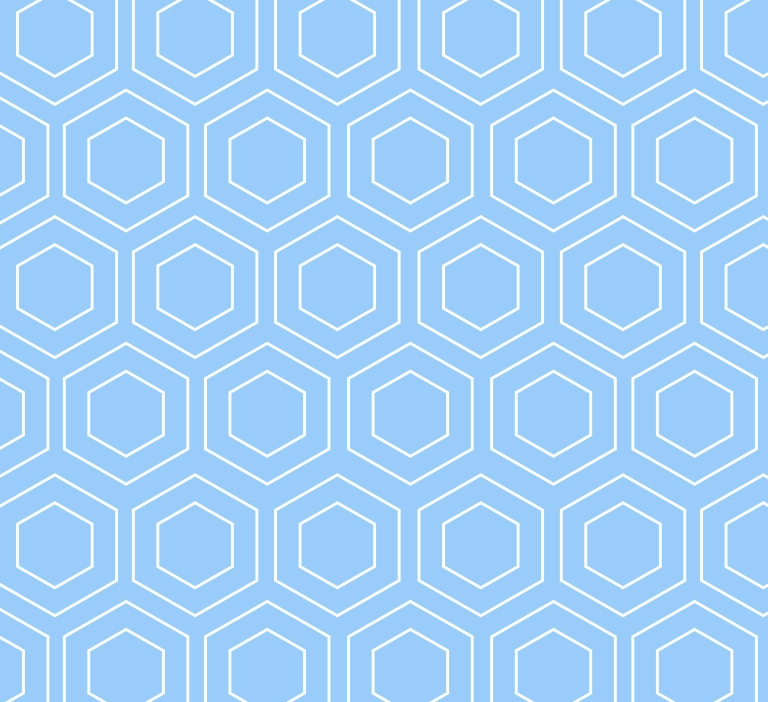
This pattern is drawn by a WebGL 2 fragment shader. Its source:

```glsl
#version 300 es
precision highp float;
// Staggered rows of paired hexagon outlines, white on sky blue.
uniform vec2 u_resolution;
out vec4 fragColor;

// Pointy-top hexagon measure: equals the apothem on the outline.
float hexRadius(vec2 p) {
  p = abs(p);
  return max(p.x, dot(p, vec2(0.5, 0.866)));
}

void main() {
  // One unit is the column pitch; y runs down from the top edge.
  vec2 uv = gl_FragCoord.xy / u_resolution;
  vec2 p = vec2(uv.x, 1.0 - uv.y) * vec2(5.42, 4.968);
  float pixel = 5.42 / u_resolution.x;

  // Distance to the nearest outline over all rows
  float lineDist = 1.0;
  for (int row = 0; row < 6; row++) {
    float r = float(row);
    float odd = mod(r, 2.0);
    float firstX = 0.392 + 0.5 * odd;
    float column = round(p.x - firstX);

    // Slight column drift, and a wider gap below the fourth row
    float drift = -0.0106 * sin(6.2832 * (column + 0.5 * odd) / 5.0);
    vec2 center = vec2(firstX + column + drift + mix(-0.005, 0.004, odd),
                       0.24 + 0.896 * r + 0.035 * step(3.5, r));

    float radius = hexRadius((p - center) * vec2(1.0, 1.01));
    float pairDist = min(abs(radius - 0.436), abs(radius - 0.263));
    lineDist = min(lineDist, pairDist);
  }

  // Sky, a faint greyer fringe beside the lines, then the lines
  vec3 sky = vec3(0.60, 0.80, 0.98);
  vec3 fringe = vec3(0.62, 0.80, 0.94);
  vec3 white = vec3(0.96, 0.995, 1.0);
  vec3 color = mix(sky, fringe, 1.0 - smoothstep(0.018, 0.027, lineDist));
  float stroke = 1.0 - smoothstep(-0.6 * pixel, 0.6 * pixel, lineDist - 0.0104);
  fragColor = vec4(mix(color, white, stroke), 1.0);
}
```
